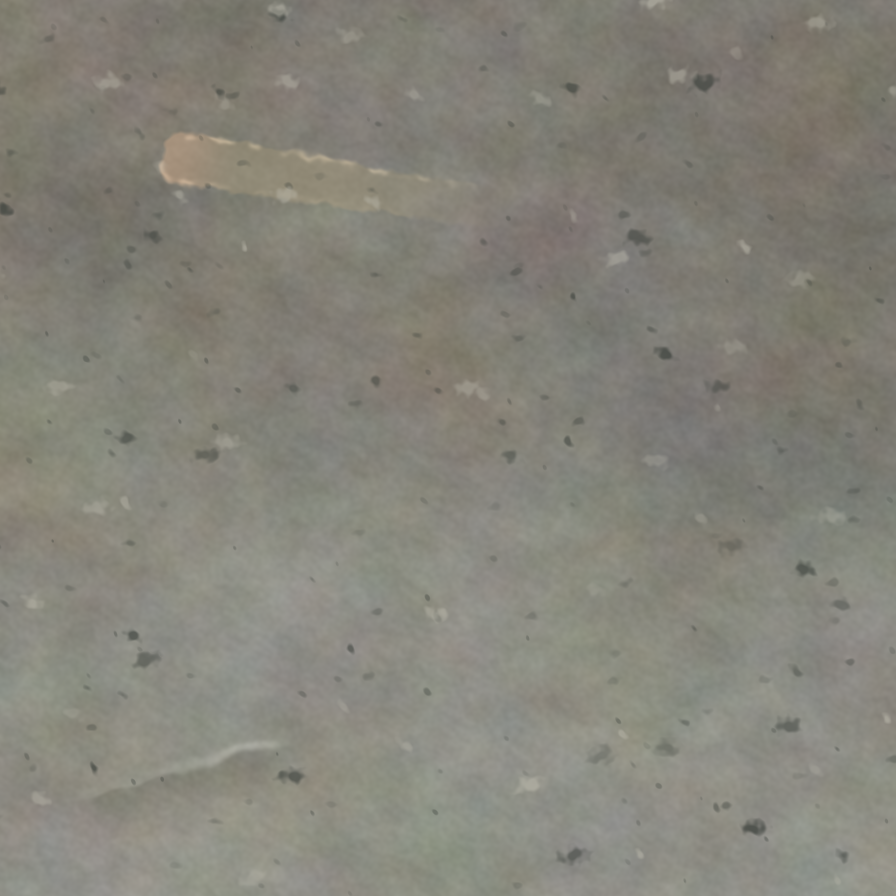
Write a WebGL 2 fragment shader that draws this texture.

```glsl
#version 300 es
precision highp float;
// Weathered concrete: layered gradient noise gives mottled grey, rusty and
// mossy stains with a faint slanted grain. Scattered pits and chips, a pale
// tapering gouge and a low trowel ridge lie on top.
uniform vec2 u_resolution;
out vec4 fragColor;

vec2 hash2(vec2 p) {
  vec3 q = fract(vec3(p.xyx) * vec3(0.1031, 0.1030, 0.0973));
  q += dot(q, q.yzx + 33.33);
  return fract((q.xx + q.yz) * q.zy);
}

float cornerSlope(vec2 cell, vec2 offset) {
  float angle = 6.2832 * hash2(cell + 91.0).x;
  return dot(vec2(cos(angle), sin(angle)), offset);
}

float gradientNoise(vec2 p) {
  vec2 i = floor(p), f = fract(p);
  vec2 w = f * f * f * (f * (f * 6.0 - 15.0) + 10.0);
  vec2 r = vec2(1.0, 0.0);
  float low = mix(cornerSlope(i, f), cornerSlope(i + r, f - r), w.x);
  float high = mix(cornerSlope(i + r.yx, f - r.yx), cornerSlope(i + 1.0, f - 1.0), w.x);
  return mix(low, high, w.y);
}

float fbm(vec2 p) {
  float sum = 0.0, gain = 1.0;
  for (int i = 0; i < 4; i++) {
    sum += gain * gradientNoise(p);
    p = mat2(1.6, 1.2, -1.2, 1.6) * p + 17.3;
    gain *= 0.55;
  }
  return sum;
}

// Soft irregular flecks, at most one per grid cell
float flecks(vec2 uv, float cells, float share, float size, float seed) {
  vec2 p = uv * cells;
  vec2 home = floor(p);
  float ragged = gradientNoise(uv * 110.0 + seed);
  float cover = 0.0;
  for (int y = -1; y <= 1; y++)
    for (int x = -1; x <= 1; x++) {
      vec2 cell = home + vec2(x, y);
      vec2 place = hash2(cell + seed), kind = hash2(cell + seed + 37.0);
      vec2 d = p - cell - place;
      float turn = -0.5 + 1.6 * (kind.y - 0.5);
      d = mat2(cos(turn), -sin(turn), sin(turn), cos(turn)) * d;
      float radius = size * cells * (0.5 + kind.y);
      float dist = length(d * vec2(0.75, 1.25)) / radius + 0.9 * ragged;
      float strength = 0.35 + 0.65 * place.y;
      cover = max(cover, step(kind.x, share) * strength * (1.0 - smoothstep(0.3, 1.3, dist)));
    }
  return cover;
}

void main() {
  vec2 uv = gl_FragCoord.xy / u_resolution;
  vec2 slanted = mat2(0.85, 0.53, -0.53, 0.85) * uv;

  // Broad tone: lighter towards the bottom, darker at the upper right
  float tone = 0.565 - 0.075 * smoothstep(0.05, 0.85, uv.y);
  tone -= 0.03 * smoothstep(0.45, 1.0, uv.x) * smoothstep(0.1, 0.5, uv.y);
  tone += 0.05 * fbm(uv * vec2(3.0, 4.5) + 4.0);

  // Fine grain, stretched down to the right
  tone += 0.036 * fbm(uv * vec2(17.0, 21.0) + 8.0);
  tone += 0.026 * gradientNoise(slanted.yx * vec2(105.0, 62.0));
  tone += 0.020 * gradientNoise(slanted * 150.0 + 5.0);

  // Rust against moss, and ochre against blue-grey
  float rust = 0.030 * fbm(uv * vec2(5.0, 6.0) + 21.0) + 0.014 * gradientNoise(uv * 24.0);
  rust += 0.012 * smoothstep(0.4, 0.75, uv.y) - 0.002;
  float ochre = 0.026 * fbm(uv * 5.0 + 53.0) + 0.014 * gradientNoise(uv * 29.0 + 6.0);
  ochre += 0.012 * (1.0 - smoothstep(0.0, 0.5, uv.x)) * smoothstep(0.2, 0.4, uv.y);
  vec3 color = tone + rust * vec3(0.6, -0.45, -0.1) + ochre * vec3(0.3, 0.2, -1.0);
  color += vec3(0.004, 0.001, -0.034);

  // Low trowel ridge: lit lip above, shadow below
  vec2 ridge = uv - vec2(0.09, 0.108);
  float lift = ridge.y - 0.27 * ridge.x + 0.010 * gradientNoise(uv * 28.0);
  float span = smoothstep(-0.03, 0.03, ridge.x) * (1.0 - smoothstep(0.19, 0.25, ridge.x));
  float lip = exp(-pow((lift - 0.005) / 0.006, 2.0)) * smoothstep(0.03, 0.2, ridge.x);
  float shade = smoothstep(-0.055, -0.004, lift) * (1.0 - smoothstep(-0.004, 0.003, lift));
  color += span * (0.09 * lip - 0.055 * shade);

  // Pale gouge: rounded head at the left, fading to the right
  vec2 axis = normalize(vec2(0.26, -0.042));
  vec2 rel = uv - vec2(0.182, 0.827);
  float along = dot(rel, axis), across = dot(rel, vec2(-axis.y, axis.x));
  float halfWidth = 0.030 - 0.022 * max(along, 0.0);
  vec2 corner = vec2(0.018 - along, abs(across) - halfWidth + 0.018);
  float edge = length(max(corner, 0.0)) + min(max(corner.x, corner.y), 0.0) - 0.018;
  edge += 0.005 * gradientNoise(uv * 45.0) + 0.003 * gradientNoise(uv * 100.0);
  float fade = 1.0 - smoothstep(0.18, 0.42, along);
  float inside = (1.0 - smoothstep(-0.003, 0.003, edge)) * fade;
  float head = 1.0 - smoothstep(0.01, 0.09, along);
  vec3 bare = mix(vec3(0.58, 0.55, 0.47), vec3(0.69, 0.60, 0.51), head);
  color = mix(color, bare + 0.6 * (tone - 0.5), 0.85 * inside);
  float rim = exp(-pow((edge + 0.003) / 0.004, 2.0));
  float worn = smoothstep(-0.3, 0.3, gradientNoise(uv * 50.0 + 3.0));
  float lit = max(smoothstep(-0.01, 0.02, across), head);
  color += vec3(0.15, 0.13, 0.11) * rim * fade * worn * (0.25 + 0.75 * lit);

  // Dark pits and pale chips
  float pits = flecks(uv, 13.0, 0.26, 0.008, 11.0);
  float specks = flecks(uv, 30.0, 0.22, 0.004, 71.0);
  float chips = flecks(uv, 15.0, 0.22, 0.008, 143.0);
  color = mix(color, vec3(0.23, 0.25, 0.23), max(0.75 * pits, 0.4 * specks));
  color = mix(color, vec3(0.73, 0.72, 0.67), 0.6 * chips);
  fragColor = vec4(color, 1.0);
}
```
